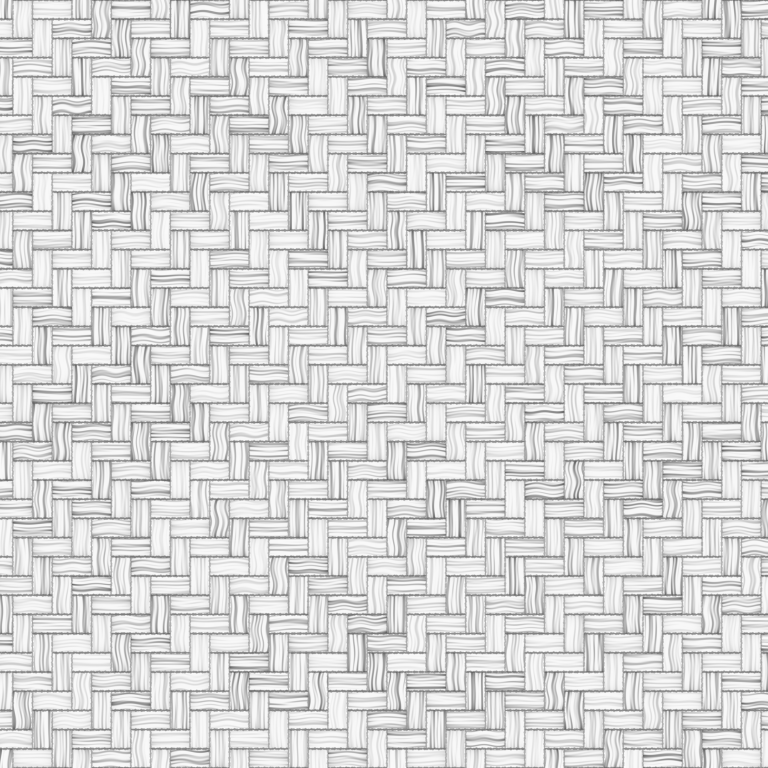
This texture is drawn by a WebGL 2 fragment shader. Its source:

```glsl
#version 300 es
precision highp float;

uniform vec2 u_resolution;
out vec4 fragColor;

const float TAU = 6.2831853;
const vec2 CELLS = vec2(39.0, 40.0);    // strands across and down
const vec2 WEAVE_SHIFT = vec2(0.65, 0.0);
const float FLOAT_LENGTH = 2.0;         // cells covered by one visible strip
const vec3 STRAW = vec3(0.975);
const vec3 INK = vec3(0.0);
const vec2 STRIP_TONE = vec2(0.09, 0.50); // palest and darkest grain
const float BEND = 0.07;                // sideways sway of the fibres
const vec2 SEAM_WIDTH = vec2(0.045, 0.055);
const vec2 SEAM_INK = vec2(0.28, 0.42); // upright seams, level seams
const float TUCK_INK = 0.09;            // shade where a strip dives under
const int FIBRE_LAYERS = 5;
const int SAMPLES = 3;

float hash(vec2 p) {
    vec3 q = fract(p.xyx * vec3(0.1031, 0.1030, 0.0973));
    q += dot(q, q.yzx + 33.33);
    return fract((q.x + q.y) * q.z);
}

// Layered sines across the strip, drifting slowly along it
float fibres(float across, float along, vec2 id) {
    float sway = hash(id + 3.7);
    across += BEND * sway * sin(along * mix(1.5, 4.5, hash(id + 8.1)) + TAU * sway);
    float sum = 0.0;
    float total = 0.0;
    for (int i = 0; i < FIBRE_LAYERS; i++) {
        float layer = float(i);
        float phase = hash(id + 17.3 * (layer + 1.0));
        float frequency = 1.1 + 1.15 * layer + phase;
        float drift = 0.6 * sin(along * (1.0 + 0.7 * layer) + TAU * phase);
        float weight = 1.0 - 0.09 * layer;
        sum += weight * sin(TAU * (frequency * across + 3.0 * phase) + drift);
        total += weight;
    }
    return smoothstep(-0.28, 0.68, sum / total);
}

// Ragged dark line around a strip
float seam(float dist, float width, float run, float seed) {
    float ragged = 0.6 * sin(run * 19.0 + TAU * seed) + 0.4 * sin(run * 43.0 + 9.0 * seed);
    return 1.0 - smoothstep(0.4, 1.5, dist / (width * (1.0 + 0.45 * ragged)));
}

vec3 weave(vec2 uv) {
    vec2 p = vec2(uv.x, 1.0 - uv.y) * CELLS - WEAVE_SHIFT;
    vec2 cell = floor(p);
    vec2 local = p - cell;

    // Two-over, two-under twill stepping one column per row
    float stepInTwill = mod(cell.x - cell.y - 1.0, 2.0 * FLOAT_LENGTH);
    bool level = stepInTwill < FLOAT_LENGTH;
    float offset = level ? stepInTwill : 2.0 * FLOAT_LENGTH - 1.0 - stepInTwill;
    vec2 id = cell - (level ? vec2(offset, 0.0) : vec2(0.0, offset));
    id += level ? vec2(11.0) : vec2(111.0, 57.0);
    float along = offset + (level ? local.x : local.y);
    float across = level ? local.y : local.x;

    // Grain, stronger on some strips and near their ends
    float sideDist = min(across, 1.0 - across);
    float endDist = min(along, FLOAT_LENGTH - along);
    float tone = mix(STRIP_TONE.x, STRIP_TONE.y, hash(id));
    float tuck = exp(-endDist * 5.0);
    float grain = fibres(across, along, id);
    float shade = tone * grain * (0.85 + 0.4 * tuck) + TUCK_INK * tuck * hash(id + 5.9);

    // Level seams are heavier than upright ones
    vec2 edge = level ? vec2(endDist, sideDist) : vec2(sideDist, endDist);
    float seed = hash(id + 2.3);
    float upright = seam(edge.x, SEAM_WIDTH.x, p.y, seed) * SEAM_INK.x;
    float flat_ = seam(edge.y, SEAM_WIDTH.y, p.x, seed) * SEAM_INK.y;
    shade = max(shade, max(upright, flat_) + 0.35 * shade);
    return mix(STRAW, INK, clamp(shade, 0.0, 0.6));
}

void main() {
    // Average a small grid of samples for smooth edges
    vec3 color = vec3(0.0);
    for (int j = 0; j < SAMPLES; j++) {
        for (int i = 0; i < SAMPLES; i++) {
            vec2 jitter = (vec2(i, j) + 0.5) / float(SAMPLES) - 0.5;
            color += weave((gl_FragCoord.xy + jitter) / u_resolution);
        }
    }
    fragColor = vec4(color / float(SAMPLES * SAMPLES), 1.0);
}
```
